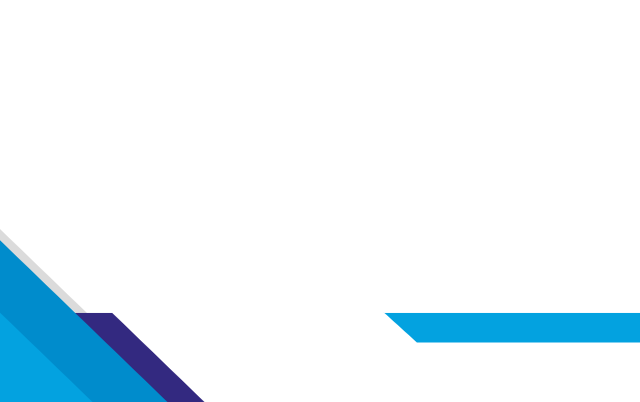
This background is drawn by a WebGL 1 fragment shader. Its source:

```glsl
precision highp float;
// White page with stacked diagonal corner bands and a slanted bar at the lower right.

uniform vec2 u_resolution;

// Colours
const vec3 PAGE = vec3(1.0);
const vec3 SHADOW_GREY = vec3(0.86);
const vec3 INDIGO = vec3(0.20, 0.16, 0.50);
const vec3 DEEP_BLUE = vec3(0.0, 0.55, 0.80);
const vec3 BRIGHT_BLUE = vec3(0.01, 0.635, 0.88);

// Lengths in canvas heights; each band's foot is where its edge meets the bottom
const float ASPECT = 1.59;
const float BAND_SLOPE = 0.967;
const float BRIGHT_FOOT = 0.2298;
const float DEEP_FOOT = 0.416;
const float GREY_FOOT = 0.445;
const float INDIGO_FOOT = 0.508;
const float SHELF_TOP = 0.2215;
const float BAR_BOTTOM = 0.148;
const float BAR_LEFT = 0.955;
const float BAR_RUN = 1.10;

// Smooth coverage of a signed distance, negative inside
float coverage(float d) {
  return clamp(0.5 - d * u_resolution.y, 0.0, 1.0);
}

// Signed distance to the corner below a falling diagonal
float cornerBand(vec2 p, float foot) {
  vec2 normal = normalize(vec2(BAND_SLOPE, 1.0));
  return dot(p - vec2(foot, 0.0), normal);
}

// Signed distance to the bar, cut by a slanted left end
float slantedBar(vec2 p) {
  vec2 normal = normalize(vec2(-1.0, -BAR_RUN));
  float leftEnd = dot(p - vec2(BAR_LEFT, SHELF_TOP), normal);
  return max(leftEnd, max(p.y - SHELF_TOP, BAR_BOTTOM - p.y));
}

void main() {
  vec2 p = gl_FragCoord.xy / u_resolution * vec2(ASPECT, 1.0);
  vec3 color = PAGE;

  // Corner bands, back to front
  color = mix(color, SHADOW_GREY, coverage(cornerBand(p, GREY_FOOT)));
  float indigo = max(cornerBand(p, INDIGO_FOOT), p.y - SHELF_TOP);
  color = mix(color, INDIGO, coverage(indigo));
  color = mix(color, DEEP_BLUE, coverage(cornerBand(p, DEEP_FOOT)));
  color = mix(color, BRIGHT_BLUE, coverage(cornerBand(p, BRIGHT_FOOT)));

  // Bar running off the right side
  color = mix(color, BRIGHT_BLUE, coverage(slantedBar(p)));

  gl_FragColor = vec4(color, 1.0);
}
```
